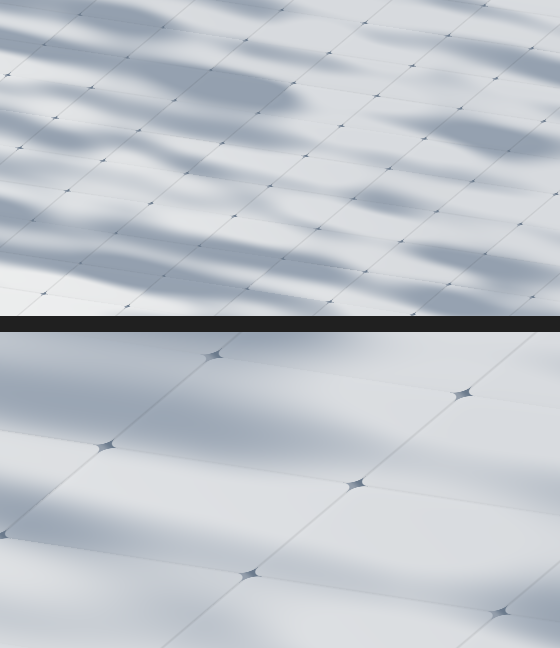
Top: the whole. Bottom: its middle third, enlarged.
A Shadertoy shader for this texture:

```glsl
// Pale slanted tiles with star-shaped corner gaps under soft, streaky shadows.

float hash(vec2 p) {
    p = fract(p * vec2(0.1731, 0.2369));
    p += dot(p, p.yx + 23.7);
    return fract(p.x * p.y * 17.3);
}

float noise(vec2 p) {
    vec2 i = floor(p), f = fract(p);
    f = f * f * (3.0 - 2.0 * f);
    return mix(mix(hash(i), hash(i + vec2(1, 0)), f.x),
               mix(hash(i + vec2(0, 1)), hash(i + vec2(1, 1)), f.x), f.y);
}

// Streaks slanting down to the right, gathered into loose bands
float shadowAmount(vec2 p) {
    float v = p.y + 0.2 * p.x;
    vec2 s = vec2(p.x / 165.0, v / 48.0);
    float n = 0.64 * noise(s + 7.0) + 0.36 * noise(s * 1.9 + 31.0);
    float wander = 1.4 * (noise(p / 200.0) - 0.5);
    n += 0.13 * cos(6.2832 * (149.0 - v) / 57.0 + wander);
    n -= 0.15 * exp(-dot(p, p) / 22000.0);
    return smoothstep(0.28, 0.74, n);
}

void mainImage(out vec4 fragColor, in vec2 fragCoord) {
    // The canvas is 432 units high
    float px = 432.0 / iResolution.y;
    vec2 p = fragCoord * px;

    // Skewed tile grid: columns are the two tile edges
    mat2 edges = mat2(114.0, -17.4, 48.7, 41.1);
    vec2 q = inverse(edges) * (p - vec2(352.0, 277.0));
    vec2 tile = floor(q), f = q - tile;
    vec2 corner = q - round(q);
    float area = determinant(edges);
    vec2 height = area / vec2(length(edges[1]), length(edges[0]));
    vec2 seamDist = abs(corner) * height;

    // Sunlit surface, brighter toward the lower left
    vec3 color = mix(vec3(0.925, 0.93, 0.932), vec3(0.845, 0.857, 0.872),
                     smoothstep(0.0, 800.0, p.x + p.y));

    // Shadows shift a little from tile to tile
    float lift = hash(tile + 61.0) - 0.5;
    float shade = shadowAmount(p + vec2(6.0, 4.0) * lift);
    color = mix(color, vec3(0.585, 0.632, 0.69), shade);
    color += 0.01 * lift;

    // Rounded tile edges: dim below, bright above and at the left
    vec2 inner = f * height;
    color -= 0.010 * exp(-inner.y / 4.0);
    color += 0.008 * exp(-(height.y - inner.y) / 3.0);
    color += 0.014 * exp(-inner.x / 2.0);

    // Hairline seams, the row seams fading in and out
    vec2 seam = 1.0 - smoothstep(vec2(0.0), vec2(0.5 + px), seamDist);
    float fade = noise(vec2(p.x / 90.0, round(q.y) * 5.0));
    color *= 1.0 - 0.075 * seam.x - 0.04 * fade * seam.y;

    // Star gaps left between four rounded corners
    vec2 arm = abs(corner) / vec2(0.05, 0.09);
    float star = length(max(1.0 - arm, 0.0)) - 1.0;
    float soft = px / 9.0;
    float gap = smoothstep(-soft, soft, star)
              * step(max(arm.x, arm.y), 1.0);
    vec3 gapColor = mix(vec3(0.58, 0.62, 0.67), vec3(0.42, 0.48, 0.55),
                        smoothstep(-0.03, 0.03, corner.x + corner.y));
    color = mix(color, gapColor, gap);

    fragColor = vec4(color, 1.0);
}
```
